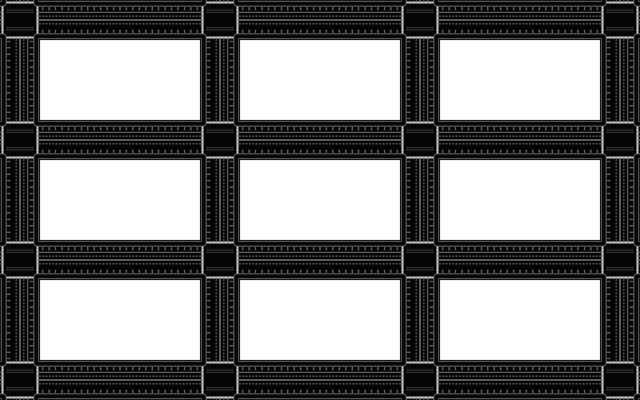
Write a Shadertoy shader that draws this pattern.

```glsl
// A city grid seen from above: pale blocks framed by rounded kerbs, with marked
// streets between them. The plane is folded into block cells, and every line is
// a box-filtered band or a box-filtered periodic stripe, so fine marks stay even.

#define VIEW_HEIGHT 720.0              // canvas height in map units
#define CELL vec2(360.0, 216.0)        // block spacing
#define KERB vec2(155.0, 83.0)         // half size out to the kerb
#define LOT vec2(144.0, 72.0)          // half size of the white lot
#define KERB_RADIUS 6.0
#define LINE_WIDTH 1.0
#define DASH_PITCH 6.0
#define BAY_PITCH 11.6                 // parking bay spacing
#define ZEBRA_PITCH 2.4
#define SOFTNESS 1.2                   // filter width in pixels
#define ASPHALT vec3(0.02)
#define PAINT vec3(1.0)

float filterWidth;

// Share of the filter covered by a band of the given width around centre.
float band(float x, float centre, float width) {
    float h = 0.5 * filterWidth, w = 0.5 * width;
    float d = x - centre;
    return (clamp(d + h, -w, w) - clamp(d - h, -w, w)) / filterWidth;
}

float stripeIntegral(float x, float pitch, float width) {
    float n = floor(x / pitch);
    return n * width + min(x - n * pitch, width);
}

// Share covered by repeated stripes, one of them centred on zero.
float stripes(float x, float pitch, float width) {
    float h = 0.5 * filterWidth;
    x += 0.5 * width;
    return (stripeIntegral(x + h, pitch, width)
          - stripeIntegral(x - h, pitch, width)) / filterWidth;
}

float roundedBox(vec2 p, vec2 halfSize, float radius) {
    vec2 d = abs(p) - halfSize + radius;
    return length(max(d, 0.0)) + min(max(d.x, d.y), 0.0) - radius;
}

// Paint on one street: position across and along it, block end, half width.
float streetMarks(float across, float along, float blockEnd, float halfWidth) {
    float side = abs(across);

    // Centre line, dashed lanes and one solid lane edge
    float lanes = 0.75 * band(across, 0.0, 1.6);
    lanes = max(lanes, 0.75 * band(side, 7.0, LINE_WIDTH)
                     * stripes(along, DASH_PITCH, 0.55 * DASH_PITCH));
    lanes = max(lanes, 0.75 * band(across, 14.0, LINE_WIDTH));
    lanes *= band(along, 0.0, 2.0 * (blockEnd - 9.0));

    // Parking bay ticks with short caps
    float bays = band(side, halfWidth - 3.5, 6.0)
               * stripes(along, BAY_PITCH, LINE_WIDTH);
    bays = max(bays, band(side, halfWidth - 6.5, LINE_WIDTH)
                   * stripes(along, BAY_PITCH, 3.0));
    bays *= 0.85 * band(along, 0.0, 2.0 * (blockEnd - 12.5));

    // Zebra crossing at each end
    float crossing = band(abs(along), blockEnd - 6.5, 4.0)
                   * band(across, 0.0, 2.0 * halfWidth)
                   * stripes(across, ZEBRA_PITCH, 0.72 * ZEBRA_PITCH);

    return max(max(lanes, bays), crossing);
}

// Dotted guide lines through the junction.
float junctionMarks(vec2 p, vec2 halfWidth) {
    float rows = band(abs(p.y), 14.0, LINE_WIDTH)
               + band(abs(p.y), 18.0, LINE_WIDTH);
    return 0.65 * rows * band(p.x, 0.0, 2.0 * halfWidth.x)
                * stripes(p.x, 2.5, 1.4);
}

// White lot, thin inner rim and rounded kerb.
float blockMarks(vec2 p) {
    float lot = band(p.x, 0.0, 2.0 * LOT.x) * band(p.y, 0.0, 2.0 * LOT.y);
    float rim = 0.65 * band(roundedBox(p, KERB - 8.0, 1.0), 0.0, LINE_WIDTH);
    float kerb = 0.65 * band(roundedBox(p, KERB, KERB_RADIUS), 0.0, LINE_WIDTH);
    return max(lot, max(rim, kerb));
}

void mainImage(out vec4 fragColor, in vec2 fragCoord) {
    float unitsPerPixel = VIEW_HEIGHT / iResolution.y;
    filterWidth = SOFTNESS * unitsPerPixel;
    vec2 p = (fragCoord - 0.5 * iResolution.xy) * unitsPerPixel;

    // Offsets from the nearest block centre and nearest street centre
    vec2 fromStreet = mod(p, CELL) - 0.5 * CELL;
    vec2 fromBlock = mod(p + 0.5 * CELL, CELL) - 0.5 * CELL;
    vec2 streetHalf = 0.5 * CELL - KERB;

    float ink = blockMarks(fromBlock);
    ink = max(ink, streetMarks(fromStreet.y, fromBlock.x, KERB.x, streetHalf.y));
    ink = max(ink, streetMarks(fromStreet.x, fromBlock.y, KERB.y, streetHalf.x));
    ink = max(ink, junctionMarks(fromStreet, streetHalf));

    fragColor = vec4(mix(ASPHALT, PAINT, clamp(ink, 0.0, 1.0)), 1.0);
}
```
